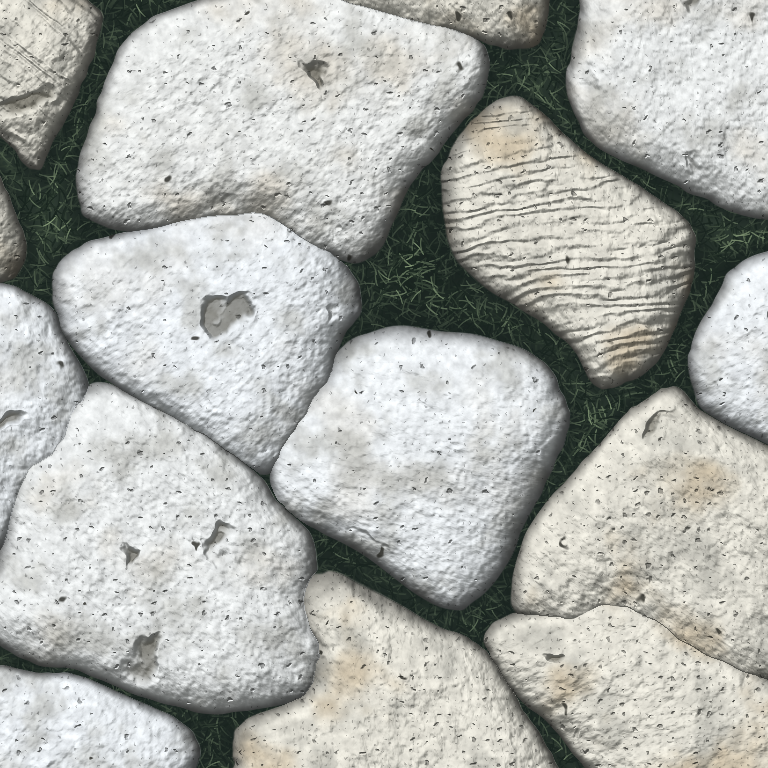
A Shadertoy shader for this texture:

```glsl
// Pale weathered stones packed loosely over dark grass.
// Rounded, warped Voronoi cells give the stones; a height field with lumps,
// grain, pits and ridges is lit by its slope, and random strokes form the grass.

vec2 hash2(vec2 p) {
    vec3 a = fract(p.xyx * vec3(.1031, .1030, .0973));
    a += dot(a, a.yzx + 33.33);
    return fract((a.xx + a.yz) * a.zy);
}

float noise(vec2 p) {
    vec2 i = floor(p), f = fract(p);
    f = f * f * (3. - 2. * f);
    return mix(mix(hash2(i).x, hash2(i + vec2(1, 0)).x, f.x),
               mix(hash2(i + vec2(0, 1)).x, hash2(i + vec2(1, 1)).x, f.x), f.y);
}

float fbm(vec2 p) {
    float sum = 0., amp = .5;
    for (int i = 0; i < 4; i++) {
        sum += amp * noise(p);
        p = mat2(1.6, 1.2, -1.2, 1.6) * p + 7.3;
        amp *= .5;
    }
    return sum;
}

mat2 turn(float a) { return mat2(cos(a), sin(a), -sin(a), cos(a)); }

// Scattered ragged hollows, at most one per unit cell
float pits(vec2 p, float chance) {
    p += .3 * vec2(noise(p * 4.), noise(p * 4. + 40.));
    vec2 cell = floor(p), h = hash2(cell + 3.7), g = hash2(cell + 51.3);
    vec2 v = turn(g.x * 6.28) * (fract(p) - .32 - .36 * h);
    float r = mix(.1, .28, g.y);
    return step(hash2(cell + 90.1).x, chance) * smoothstep(r, r * .35, length(v * vec2(1., 1.6)));
}

vec2 cellPoint(vec2 cell) { return cell + .14 + .72 * hash2(cell + 17.); }

// x: distance inside the stone outline (negative on grass), y: stone id
vec2 stone(vec2 uv) {
    vec2 p = turn(.35) * uv * vec2(2.6, 3.2) + vec2(4.3, 7.6);
    p += .4 * (vec2(noise(p * 1.8), noise(p * 1.8 + 19.)) - .5);
    p += .05 * (vec2(noise(p * 6.), noise(p * 6. + 31.)) - .5);
    p += .012 * (vec2(noise(p * 22.), noise(p * 22. + 31.)) - .5);
    vec2 home = vec2(0), base = floor(p);
    float best = 9.;
    for (int j = -1; j <= 1; j++) for (int i = -1; i <= 1; i++) {
        vec2 c = base + vec2(i, j);
        float l = length(cellPoint(c) - p);
        if (l < best) { best = l; home = c; }
    }
    // Soft minimum of the distances to the cell sides rounds the corners
    vec2 a = cellPoint(home);
    float sum = 0.;
    for (int j = -2; j <= 2; j++) for (int i = -2; i <= 2; i++) {
        if (i == 0 && j == 0) continue;
        vec2 b = cellPoint(home + vec2(i, j));
        sum += exp(-dot((a + b) * .5 - p, normalize(b - a)) / .085);
    }
    float gap = mix(-.045, .05, smoothstep(.3, .8, noise(p * 1.1 + 5.)));
    return vec2(-.085 * log(sum) - gap, hash2(home + 40.).x);
}

float roughness(float id) { return smoothstep(.15, .7, id); }

float cavity(vec2 uv, float d) {
    vec2 p = uv + .07 * vec2(fbm(uv * 18.), fbm(uv * 18. + 40.));
    return pits(p * 7., .4) * smoothstep(.05, .15, d);
}

float height(vec2 uv) {
    vec2 s = stone(uv), r = turn(s.y * 40.) * uv;
    float rough = roughness(s.y), x = 1. - clamp(s.x / .28, 0., 1.);
    float h = .055 * sqrt(1.004 - x * x) + .03 * fbm(uv * 6. + s.y * 50.);
    // Grain drawn out along each stone, then crust on the rough ones
    h += mix(.0042, .0062, rough) * fbm(r * vec2(52., 90.));
    h += .0016 * noise(uv * 190.) + rough * .015 * abs(fbm(uv * 15. + 8.) - .47);
    h -= .014 * cavity(uv, s.x) + .0022 * pits(uv * 62., .12 + .5 * rough * noise(uv * 9.));
    // A few coral stones carry fine wavy ridges
    float wave = sin(r.x * 430. + 22. * fbm(r * vec2(26., 10.)));
    return h + step(.88, s.y) * .0016 * wave * (.4 + noise(r * vec2(90., 30.)));
}

vec3 grass(vec2 uv, float d) {
    vec3 col = mix(vec3(.07, .10, .09), vec3(.20, .25, .21), fbm(uv * 14.));
    for (int i = 0; i < 18; i++) {
        float k = float(i);
        vec2 p = turn(k * 1.3) * uv * (25. + 1.2 * k) + k * 13.7;
        vec2 h = hash2(floor(p) + k * 5.);
        vec2 v = turn(h.x * 6.28) * (fract(p) - .5);
        v.y += .3 * v.x * v.x - .1 * (h.y - .5);
        float blade = smoothstep(.06, .015, length(vec2(max(abs(v.x) - .42, 0.), v.y)));
        vec3 green = mix(vec3(.08, .12, .10), vec3(.50, .57, .44), h.y * h.y * (.4 + .04 * k));
        col = mix(col, green, blade * .85);
    }
    float open = smoothstep(-.01, .11, -d);
    return mix(vec3(.10, .135, .125), col * 1.15, .3 + .7 * open);
}

vec3 stoneColor(vec2 uv, vec2 s) {
    // Slope lighting from above and slightly left
    float e = .0014, h = height(uv), rough = roughness(s.y);
    vec2 slope = vec2(height(uv + vec2(e, 0)) - h, height(uv + vec2(0, e)) - h) / e;
    float lit = max(dot(normalize(vec3(-slope, 1.)), normalize(vec3(-.3, .5, .95))), 0.);
    // Cool white to weathered cream, with ochre and grey stains
    vec3 col = mix(vec3(.95, .97, .985), vec3(.92, .91, .865), rough);
    float stain = smoothstep(.48, .75, fbm(uv * 11. + 21.)) * (.1 + .45 * rough);
    col = mix(col, vec3(.75, .67, .54), stain);
    col = mix(col, vec3(.66, .66, .63), smoothstep(.45, .75, fbm(uv * 24. + 60.)) * .45);
    col *= .87 + .24 * fbm(uv * 120.);
    col *= mix(vec3(.45, .455, .45), vec3(1.01), smoothstep(.1, .97, lit));
    // Hollows, specks and contact shade along the rim
    float hollow = cavity(uv, s.x);
    col = mix(col, vec3(.30, .29, .25), .55 * hollow * hollow);
    col *= 1. - .25 * pits(uv * 105., .3 + .4 * rough);
    col *= 1. - .3 * pits(uv * 62., .12 + .5 * rough * noise(uv * 9.));
    col = mix(col, vec3(.16, .16, .14), .8 * pits(uv * 29. + 4., .05));
    return col * mix(.55, 1., smoothstep(-.01, .055, s.x));
}

void mainImage(out vec4 fragColor, in vec2 fragCoord) {
    vec2 uv = fragCoord / iResolution.y;
    vec2 s = stone(uv);
    float soft = 2.4 / iResolution.y;
    vec3 col = mix(grass(uv, s.x), stoneColor(uv, s), smoothstep(-soft, soft, s.x));
    fragColor = vec4(clamp(col, 0., 1.), 1.);
}
```
